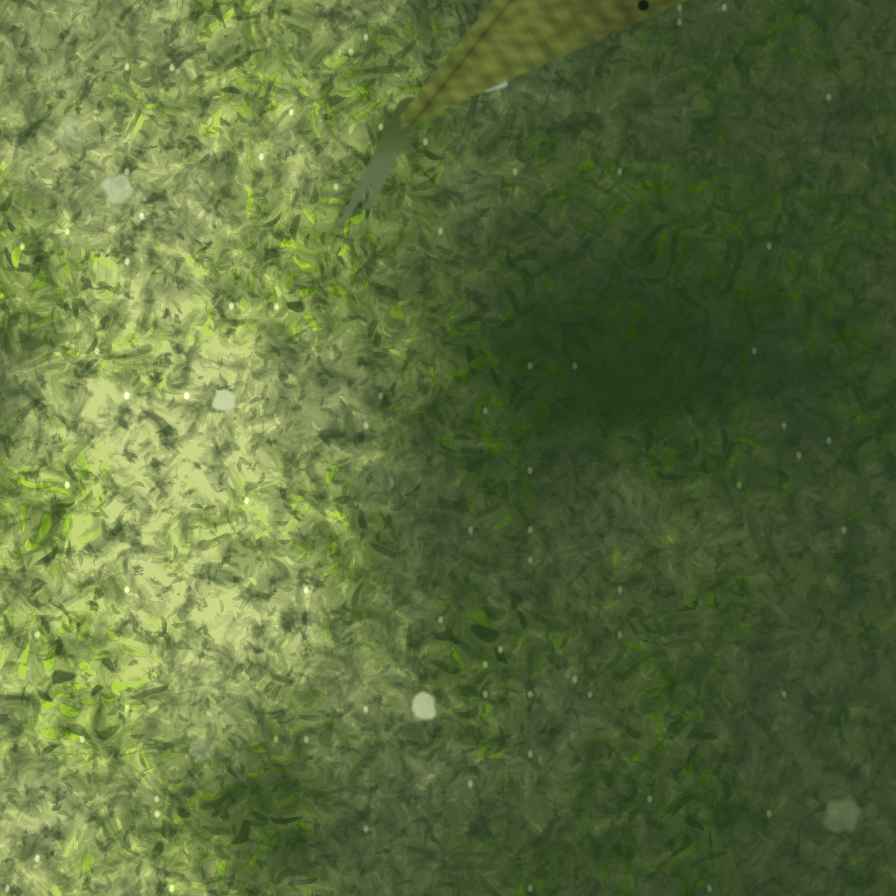
A three.js fragment shader for this texture:

```glsl
varying vec2 vUv;

#define DEEP vec3(0.13, 0.20, 0.115)
#define SUNLIT vec3(0.80, 0.84, 0.53)
#define WEED_TINT vec3(0.83, 1.0, 0.42)
#define FISH_COLOR vec3(0.43, 0.48, 0.22)
#define GRAIN_SCALE 30.0
#define LEAF_SCALE 46.0
#define PATCH_SCALE 6.0
#define RELIEF 0.95

float hash(vec2 p) {
  return fract(sin(dot(p, vec2(127.1, 311.7))) * 43758.5);
}

vec2 gradientAt(vec2 cell) {
  float a = 6.2832 * hash(cell);
  return vec2(cos(a), sin(a));
}

float noise(vec2 p) {
  vec2 i = floor(p), f = fract(p);
  vec2 u = f * f * f * (f * (f * 6.0 - 15.0) + 10.0);
  vec2 e = vec2(1.0, 0.0);
  float low = mix(dot(gradientAt(i), f), dot(gradientAt(i + e), f - e), u.x);
  float high = mix(dot(gradientAt(i + e.yx), f - e.yx), dot(gradientAt(i + 1.0), f - 1.0), u.x);
  return mix(low, high, u.y);
}

float fbm(vec2 p) {
  float sum = 0.0, amp = 0.6;
  for (int i = 0; i < 4; i++) {
    sum += amp * noise(p);
    p = mat2(1.6, 1.2, -1.2, 1.6) * p + 7.3;
    amp *= 0.6;
  }
  return sum;
}

float blob(vec2 p, vec2 center, vec2 size) {
  vec2 d = (p - center) / size;
  return exp(-dot(d, d));
}

// Scattered blades: x is coverage, y is a random tone
vec2 leaves(vec2 p) {
  vec2 base = floor(p), result = vec2(0.0);
  for (int j = -1; j <= 1; j++) {
    for (int i = -1; i <= 1; i++) {
      vec2 cell = base + vec2(float(i), float(j));
      float tone = hash(cell + 3.7), a = 6.2832 * hash(cell + 9.1);
      vec2 d = p - cell - vec2(hash(cell), hash(cell + 5.3));
      d = vec2(cos(a) * d.x + sin(a) * d.y, cos(a) * d.y - sin(a) * d.x);
      d.y += 0.4 * d.x * d.x;
      float cover = 1.0 - smoothstep(0.65, 1.1, length(d / vec2(0.68, 0.23)));
      result = mix(result, vec2(1.0, tone), cover);
    }
  }
  return result;
}

// Broad sunlight, with soft shade and pools of brightness
float sunlight(vec2 p) {
  vec2 q = p + 0.09 * vec2(fbm(p * 5.0), fbm(p * 5.0 + 31.0));
  float light = 0.17 + 0.57 * (1.0 - smoothstep(0.2, 0.6, q.x - 0.12 * (q.y - 0.5)));
  light += 0.27 * blob(q, vec2(0.2, 0.46), vec2(0.17, 0.2));
  light += 0.15 * blob(q, vec2(0.5, 0.2), vec2(0.2, 0.16));
  light += 0.1 * blob(q, vec2(0.76, 0.41), vec2(0.13, 0.1));
  light += 0.1 * blob(q, vec2(0.6, 0.84), vec2(0.12, 0.12));
  light -= 0.12 * blob(q, vec2(0.72, 0.59), vec2(0.23, 0.14));
  light -= 0.34 * blob(q, vec2(0.3, 0.1), vec2(0.09, 0.1));
  light -= 0.3 * blob(q, vec2(0.0, 0.56), vec2(0.06, 0.16));
  light -= 0.14 * blob(q, vec2(0.04, 0.97), vec2(0.14, 0.08));
  return max(light, 0.06);
}

float taper(vec2 p, vec2 a, vec2 b, float ra, float rb) {
  vec2 pa = p - a, ba = b - a;
  float h = clamp(dot(pa, ba) / dot(ba, ba), 0.0, 1.0);
  return length(pa - h * ba) - mix(ra, rb, h);
}

void pebble(inout vec3 color, vec2 p, vec2 center, float size, float glow) {
  float r = length(p - center) + 0.35 * size * noise((p - center) * 1.3 / size + center * 90.0);
  color = mix(color, vec3(0.80, 0.84, 0.66), glow * (1.0 - smoothstep(0.6 * size, size, r)));
}

vec3 seabed(vec2 p) {
  float light = sunlight(p);
  vec2 warp = vec2(noise(p * 20.0), noise(p * 20.0 + 17.0));
  float grain = fbm(p * GRAIN_SCALE + warp);
  float crevice = smoothstep(0.08, 0.42, fbm(p * 38.0 + 50.0 - warp));
  float weed = fbm(p * PATCH_SCALE + 12.0);
  weed += 0.4 * blob(p, vec2(0.34, 0.68), vec2(0.13, 0.09)) + 0.4 * blob(p, vec2(0.01, 0.64), vec2(0.05, 0.08));
  weed += 0.35 * blob(p, vec2(0.1, 0.27), vec2(0.12, 0.08)) + 0.4 * blob(p, vec2(0.3, 0.09), vec2(0.1, 0.1));
  weed += 0.3 * blob(p, vec2(0.72, 0.65), vec2(0.3, 0.25)) - 0.3 * blob(p, vec2(0.22, 0.43), vec2(0.09, 0.17));
  weed = smoothstep(-0.2, 0.4, weed);
  vec2 large = leaves(p * LEAF_SCALE + warp), small = leaves(p * LEAF_SCALE * 1.7 + 40.0);
  float value = light * (0.9 + RELIEF * grain) * (1.0 - 0.5 * crevice);
  value *= 1.0 + small.x * (small.y - 0.55) * 0.6;
  value *= 1.0 + large.x * (large.y - 0.6) * mix(0.25, 1.1, weed);
  vec3 color = mix(DEEP, SUNLIT, clamp(value, 0.0, 1.0));
  float green = weed * (0.3 + 0.7 * large.x * smoothstep(0.3, 0.9, large.y));
  color *= mix(vec3(1.0), WEED_TINT, green);
  // Bright shell chips
  vec2 cell = floor(p * 60.0), local = fract(p * 60.0) - 0.5;
  float chip = step(0.975, hash(cell + 2.0)) * (1.0 - smoothstep(0.08, 0.24, length(local * vec2(1.0, 0.7))));
  return color + chip * (0.12 + 0.25 * light);
}

void addFish(inout vec3 color, vec2 p) {
  float back = 0.88 + 1.25 * (p.x - 0.455) - p.y;
  float belly = p.y - 0.86 - 0.45 * (p.x - 0.455);
  float body = max(max(-back * 0.62, -belly * 0.91), 0.448 - p.x);
  float tail = min(taper(p, vec2(0.458, 0.876), vec2(0.381, 0.751), 0.015, 0.002),
                   taper(p, vec2(0.455, 0.874), vec2(0.411, 0.77), 0.014, 0.003));
  float fin = taper(p, vec2(0.543, 0.9), vec2(0.562, 0.907), 0.002, 0.004);
  color = mix(color, vec3(0.55, 0.66, 0.58), 1.0 - smoothstep(-0.002, 0.003, fin));
  float along = dot(p, vec2(0.86, 0.5));
  vec3 skin = FISH_COLOR * (1.0 - 0.09 * smoothstep(-0.3, 0.8, sin(along * 260.0 + 6.0 * belly)));
  skin *= 0.94 + 0.25 * noise(p * vec2(45.0, 90.0));
  skin *= mix(1.0, 0.72, smoothstep(0.56, 0.72, p.x));
  skin *= 1.0 - 0.3 * exp(-abs(back - 0.025) * 150.0);
  vec3 tailSkin = mix(vec3(0.38, 0.45, 0.31), vec3(0.27, 0.33, 0.17), smoothstep(0.8, 0.87, p.y));
  color = mix(color, tailSkin, 0.9 * (1.0 - smoothstep(-0.002, 0.003, tail)));
  color = mix(color, skin, 0.96 * (1.0 - smoothstep(-0.002, 0.003, body)));
  color = mix(color, vec3(0.08, 0.12, 0.08), 1.0 - smoothstep(0.004, 0.008, length(p - vec2(0.718, 0.994))));
}

void main() {
  vec3 color = seabed(vUv);
  pebble(color, vUv, vec2(0.25, 0.552), 0.015, 0.9);
  pebble(color, vUv, vec2(0.473, 0.211), 0.019, 0.75);
  pebble(color, vUv, vec2(0.132, 0.79), 0.02, 0.7);
  pebble(color, vUv, vec2(0.225, 0.165), 0.016, 0.35);
  pebble(color, vUv, vec2(0.08, 0.852), 0.02, 0.3);
  pebble(color, vUv, vec2(0.94, 0.09), 0.024, 0.2);
  addFish(color, vUv);
  gl_FragColor = vec4(color, 1.0);
}
```
